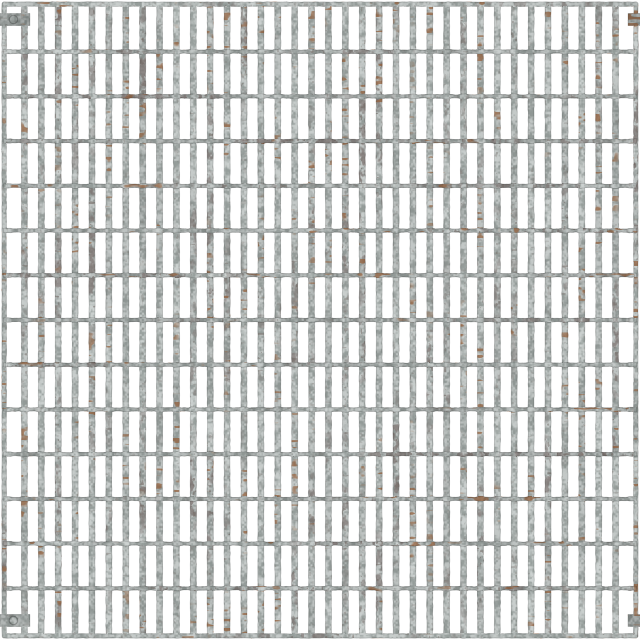
Write a WebGL 1 fragment shader that draws this texture.

```glsl
precision highp float;
uniform vec2 u_resolution;

float hash(vec2 p) {
  vec3 q = fract(p.xyx * vec3(0.1031, 0.1030, 0.0973));
  q += dot(q, q.yzx + 33.33);
  return fract((q.x + q.y) * q.z);
}

float noise(vec2 p) {
  vec2 i = floor(p), f = fract(p);
  f = f * f * (3.0 - 2.0 * f);
  return mix(mix(hash(i), hash(i + vec2(1.0, 0.0)), f.x),
             mix(hash(i + vec2(0.0, 1.0)), hash(i + 1.0), f.x), f.y);
}

float fbm(vec2 p) {
  float sum = 0.0, amp = 0.5;
  for (int i = 0; i < 3; i++) {
    sum += amp * noise(p);
    p = p * 2.03 + 17.0;
    amp *= 0.5;
  }
  return sum / 0.875;
}

float box(vec2 p, vec2 halfSize) {
  vec2 q = abs(p) - halfSize;
  return length(max(q, 0.0)) + min(max(q.x, q.y), 0.0);
}

// Galvanised zinc with grime, dark pits and rust; seed varies it per bar
vec3 galvanised(vec2 uv, vec2 seed) {
  vec2 p = uv + seed;
  float mottle = 0.6 * fbm(p * 95.0) + 0.4 * noise(p * 300.0);
  vec3 col = mix(vec3(0.57, 0.60, 0.59), vec3(0.77, 0.79, 0.785),
                 smoothstep(0.22, 0.73, mottle));
  col *= 0.95 + 0.1 * noise(p * vec2(20.0, 9.0));

  float worn = smoothstep(0.42, 0.8, fbm(uv * 5.0 + seed * 3.0));
  float grime = worn * smoothstep(0.5, 0.72, fbm(p * vec2(110.0, 75.0)));
  col = mix(col, vec3(0.48, 0.44, 0.43), 0.75 * grime);

  float pits = smoothstep(0.76, 0.92, noise(p * 210.0 + 40.0));
  col = mix(col, vec3(0.45, 0.41, 0.39), pits * (0.2 + 0.4 * worn));

  float rustZone = smoothstep(0.56, 0.76, noise(p * 13.0 + 80.0));
  float streak = smoothstep(0.7, 0.88, noise(p * vec2(75.0, 210.0) + 9.0));
  return mix(col, vec3(0.58, 0.38, 0.24), 0.75 * rustZone * streak);
}

void main() {
  vec2 uv = gl_FragCoord.xy / u_resolution;
  float px = 1.0 / min(u_resolution.x, u_resolution.y);
  vec2 c = uv - 0.5;
  vec2 pitch = vec2(0.02639, 0.06988);
  vec2 cell = c / pitch;
  float rough = (noise(uv * 170.0) - 0.5) * 0.0008;

  // 36 upright bars
  float fromBar = abs(fract(cell.x) - 0.5) * pitch.x;
  float upright = max(fromBar - 0.0050, box(c, vec2(0.475, 0.495))) + rough;

  // 13 cross rods, swollen where they meet the bars
  float fromRod = abs(fract(cell.y + 0.5) - 0.5) * pitch.y;
  float swell = 0.0007 * (1.0 - smoothstep(0.004, 0.009, fromBar));
  float rod = max(fromRod - 0.0030 - swell, box(c, vec2(0.495, 0.46))) + rough;

  // Outer frame
  float frame = abs(box(c, vec2(0.4935))) - 0.0038 + rough;

  // Corner clamps, long on the left and cut short on the right
  vec2 corner = vec2(c.x, abs(c.y) - 0.4695);
  float clampPlate = min(box(corner + vec2(0.4765, 0.0), vec2(0.0225, 0.0088)),
                         box(corner - vec2(0.4910, 0.0), vec2(0.0090, 0.0088))) - 0.001;
  float bolt = length(corner + vec2(0.479, 0.0)) - 0.0065;

  // Separate wear for each bar and rod
  vec2 seed = vec2(floor(cell.x) * 0.37, floor(cell.x) * 1.71);
  if (rod < 0.0) seed = vec2(floor(cell.y + 0.5) * 2.13, 5.3);
  if (min(frame, clampPlate) < 0.0) seed = vec2(7.7, 3.1);
  vec3 col = galvanised(uv, seed);

  // Shaded edges and darker rods between the bars
  float steel = min(min(upright, rod), min(frame, clampPlate));
  col *= 1.0 - 0.17 * smoothstep(-0.0022, 0.0, steel);
  col *= 1.0 - 0.12 * (1.0 - smoothstep(0.0, 0.0016, abs(rod)));
  col *= 1.0 - 0.07 * step(rod, 0.0) * smoothstep(0.004, 0.007, fromBar);

  // Clamp plate with its bolt
  float plate = 1.0 - smoothstep(-px, px, clampPlate);
  col *= 1.0 - 0.13 * plate;
  col *= 1.0 - 0.22 * (1.0 - smoothstep(0.0, 0.0018, abs(bolt)));
  col *= 1.0 + 0.06 * (1.0 - smoothstep(-0.003, 0.0, bolt));

  float cover = 1.0 - smoothstep(-0.75 * px, 0.75 * px, steel);
  gl_FragColor = vec4(mix(vec3(1.0), col, cover), 1.0);
}
```
